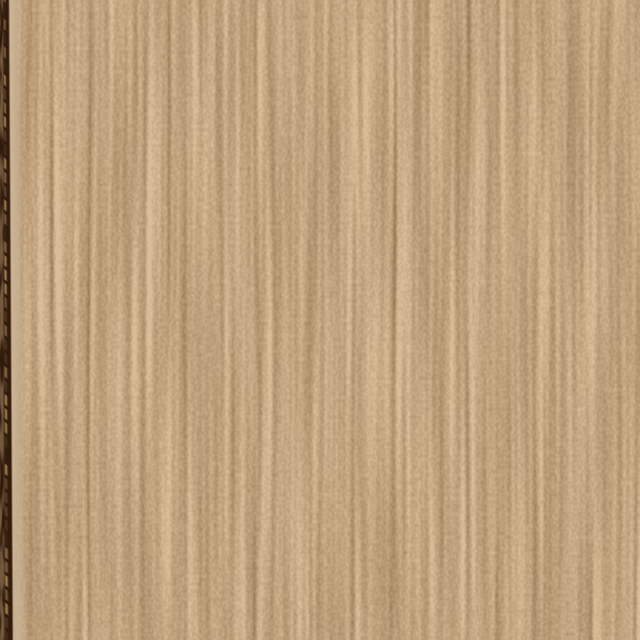
Give the GLSL for this texture, as a three.js fragment shader.

```glsl
#define LIGHT_WOOD vec3(0.825, 0.705, 0.562)
#define DARK_WOOD vec3(0.662, 0.540, 0.400)
#define ROSE_TINT vec3(0.002, -0.004, 0.018)
#define BEVEL_COLOR vec3(0.800, 0.710, 0.590)
#define GAP_DARK vec3(0.190, 0.105, 0.045)
#define GAP_BROWN vec3(0.460, 0.350, 0.250)
#define GAP_GOLD vec3(0.640, 0.500, 0.310)
#define MEAN_TONE 0.62
#define STREAK_CONTRAST 1.0
#define SPECKLE_CONTRAST 0.40
#define SEAM_COUNT 16
#define SOFT 0.002

varying vec2 vUv;

float hash(vec2 p) {
  return fract(sin(dot(p, vec2(127.1, 311.7))) * 43758.545);
}

vec2 gradient(vec2 cell) {
  float angle = 6.28319 * hash(cell);
  return vec2(cos(angle), sin(angle));
}

float gradientNoise(vec2 p) {
  vec2 cell = floor(p);
  vec2 f = fract(p);
  vec2 u = f * f * f * (f * (f * 6.0 - 15.0) + 10.0);
  float a = dot(gradient(cell), f);
  float b = dot(gradient(cell + vec2(1.0, 0.0)), f - vec2(1.0, 0.0));
  float c = dot(gradient(cell + vec2(0.0, 1.0)), f - vec2(0.0, 1.0));
  float d = dot(gradient(cell + vec2(1.0, 1.0)), f - vec2(1.0, 1.0));
  return mix(mix(a, b, u.x), mix(c, d, u.x), u.y);
}

// Long vertical fibres, from broad bands to fine lines
float streaks(vec2 p) {
  float sum = 0.12 * gradientNoise(p * vec2(13.0, 1.5) + 3.3);
  sum += 0.28 * gradientNoise(p * vec2(38.0, 1.4) + 17.7);
  sum += 0.58 * gradientNoise(p * vec2(77.0, 1.8) + 41.2);
  sum += 0.66 * gradientNoise(p * vec2(122.0, 2.4) + 73.4);
  return sum;
}

// Thin dark seams, each with a light band along its right side
float seams(vec2 p) {
  float sum = 0.0;
  for (int i = 0; i < SEAM_COUNT; i++) {
    float id = float(i);
    float jitter = hash(vec2(id, 5.0));
    float x = p.x - (id + 0.2 + 0.7 * jitter) / float(SEAM_COUNT);
    float width = mix(0.0025, 0.0040, hash(vec2(id, 9.0)));
    float fade = smoothstep(-0.35, 0.3, gradientNoise(vec2(id * 7.3, p.y * 2.2)));
    float groove = exp(-x * x / (width * width));
    float ridge = exp(-pow((x - 0.009) / 0.0045, 2.0));
    sum += fade * (0.25 * ridge - 0.48 * groove);
  }
  return sum;
}

// Short soft flecks of the pores
float speckle(vec2 p) {
  return gradientNoise(p * vec2(225.0, 165.0))
       + 0.5 * gradientNoise(p * vec2(140.0, 60.0) + 29.0);
}

vec3 wood(vec2 uv) {
  vec2 p = uv;
  p.x += 0.004 * gradientNoise(uv * vec2(5.0, 1.7) + 11.0);
  float tone = MEAN_TONE + STREAK_CONTRAST * streaks(p) + seams(p);
  tone += SPECKLE_CONTRAST * speckle(uv);
  vec3 color = mix(DARK_WOOD, LIGHT_WOOD, clamp(tone, -0.3, 1.2));
  float tint = gradientNoise(p * vec2(24.0, 2.6) + 57.0);
  return color + tint * ROSE_TINT;
}

// Dark joint with a worn brown rim and broken golden glints
vec3 gap(vec2 uv, float edge) {
  float x = uv.x / edge;
  float wear = gradientNoise(vec2(uv.x * 160.0, uv.y * 24.0));
  float rim = (1.0 - smoothstep(0.2, 0.5, x)) * smoothstep(-0.4, 0.3, wear);
  vec3 color = mix(GAP_DARK, GAP_BROWN, rim);
  float row = uv.y * 46.0 + 0.6 * x;
  float dash = smoothstep(0.1, 0.25, fract(row)) * smoothstep(0.0, 0.15, 1.0 - fract(row));
  float glint = exp(-pow((x - 0.52) / 0.13, 2.0));
  return mix(color, GAP_GOLD, glint * dash * hash(vec2(floor(row), 2.0)));
}

void main() {
  float edge = mix(0.020, 0.014, vUv.y);
  vec3 color = wood(vUv);

  // Pale bevel beside the joint
  float bevel = 1.0 - smoothstep(edge + 0.008, edge + 0.024, vUv.x);
  color = mix(color, BEVEL_COLOR, 0.75 * bevel);

  float inside = 1.0 - smoothstep(edge - SOFT, edge + SOFT, vUv.x);
  color = mix(color, gap(vUv, edge), inside);
  gl_FragColor = vec4(color, 1.0);
}
```
